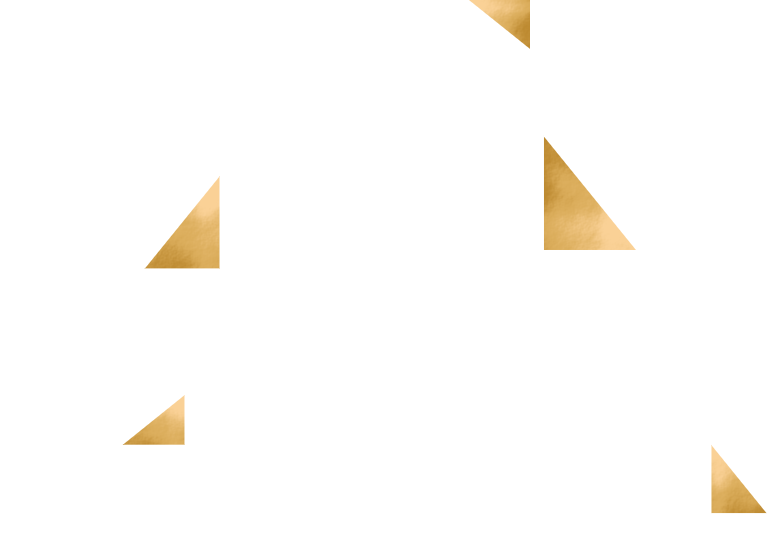
Write a Shadertoy shader that draws this background.

```glsl
// Five right triangles of crinkled gold leaf scattered on a white ground.

const float ASPECT = 0.699;            // design height when the width is 1
const vec3 PAPER = vec3(1.0);
const vec3 GOLD_DARK = vec3(0.74, 0.54, 0.19);
const vec3 GOLD_MID = vec3(0.86, 0.68, 0.36);
const vec3 GOLD_LIGHT = vec3(0.98, 0.82, 0.59);
const float CRINKLE_SCALE = 85.0;
const float CRINKLE_STEP = 0.0022;     // offset used to emboss the foil
const float CRINKLE_DEPTH = 0.28;
const float CLOUD_SCALE = 28.0;
const float CLOUD_DEPTH = 0.30;

// Each triangle: right-angle corner (xy) and signed legs (zw).
const int COUNT = 5;
const vec4 TRIANGLES[COUNT] = vec4[COUNT](
    vec4(0.6901, 0.6990, -0.0795, -0.0638),
    vec4(0.7083, 0.3730, 0.1198, 0.1478),
    vec4(0.2858, 0.3490, -0.0970, 0.1198),
    vec4(0.2402, 0.1191, -0.0801, 0.0645),
    vec4(0.9264, 0.0299, 0.0716, 0.0885));
// Share of the highlight at the horizontal tip; the rest is at the vertical one.
const float SIDE_LIGHT[COUNT] = float[COUNT](1.0, 1.0, 0.0, 0.0, 0.0);

vec2 hashGradient(vec2 cell) {
    vec2 h = vec2(dot(cell, vec2(127.1, 311.7)), dot(cell, vec2(269.5, 183.3)));
    return fract(sin(h) * 43758.5) * 2.0 - 1.0;
}

float gradientNoise(vec2 p) {
    vec2 i = floor(p), f = fract(p);
    vec2 u = f * f * f * (f * (f * 6.0 - 15.0) + 10.0);
    vec2 e = vec2(1.0, 0.0);
    float a = dot(hashGradient(i), f);
    float b = dot(hashGradient(i + e.xy), f - e.xy);
    float c = dot(hashGradient(i + e.yx), f - e.yx);
    float d = dot(hashGradient(i + e.xx), f - e.xx);
    return mix(mix(a, b, u.x), mix(c, d, u.x), u.y);
}

float foilHeight(vec2 p) {
    float sum = 0.0, gain = 0.6;
    for (int i = 0; i < 3; i++) {
        sum += gain * gradientNoise(p);
        p = mat2(1.6, 1.2, -1.2, 1.6) * p;
        gain *= 0.55;
    }
    return sum;
}

// Signed distance to the triangle; q runs from 0 to 1 along each leg.
float triangleDistance(vec2 q, vec2 legs) {
    vec2 inside = q * abs(legs);
    float slope = (q.x + q.y - 1.0) / length(1.0 / legs);
    return max(max(-inside.x, -inside.y), slope);
}

vec3 goldLeaf(vec2 p, vec2 q, float sideLight) {
    // Broad sheen: bright towards the lit tip, with a soft patch near the corner
    float along = mix(q.y, q.x, sideLight);
    float across = mix(q.x, q.y, sideLight);
    float sheen = 0.25 + 0.75 * along - 0.20 * across;
    sheen += 0.16 * exp(-40.0 * (across - 0.15) * (across - 0.15));
    sheen += CLOUD_DEPTH * gradientNoise(p * CLOUD_SCALE);

    // Embossed crinkles, lit from the upper left
    vec2 towardLight = CRINKLE_STEP * vec2(-0.7, 0.7);
    float relief = foilHeight(p * CRINKLE_SCALE)
                 - foilHeight((p + towardLight) * CRINKLE_SCALE);
    sheen = clamp(sheen + CRINKLE_DEPTH * relief, 0.0, 1.0);

    vec3 shade = mix(GOLD_DARK, GOLD_MID, smoothstep(0.0, 0.45, sheen));
    return mix(shade, GOLD_LIGHT, smoothstep(0.4, 0.95, sheen));
}

void mainImage(out vec4 fragColor, in vec2 fragCoord) {
    vec2 p = fragCoord / iResolution.xy * vec2(1.0, ASPECT);
    float pixel = 1.0 / iResolution.x;
    vec3 color = PAPER;

    for (int i = 0; i < COUNT; i++) {
        vec4 tri = TRIANGLES[i];
        vec2 q = (p - tri.xy) / tri.zw;
        float coverage = clamp(0.5 - triangleDistance(q, tri.zw) / pixel, 0.0, 1.0);
        if (coverage > 0.0) {
            color = mix(color, goldLeaf(p, q, SIDE_LIGHT[i]), coverage);
        }
    }
    fragColor = vec4(color, 1.0);
}
```
